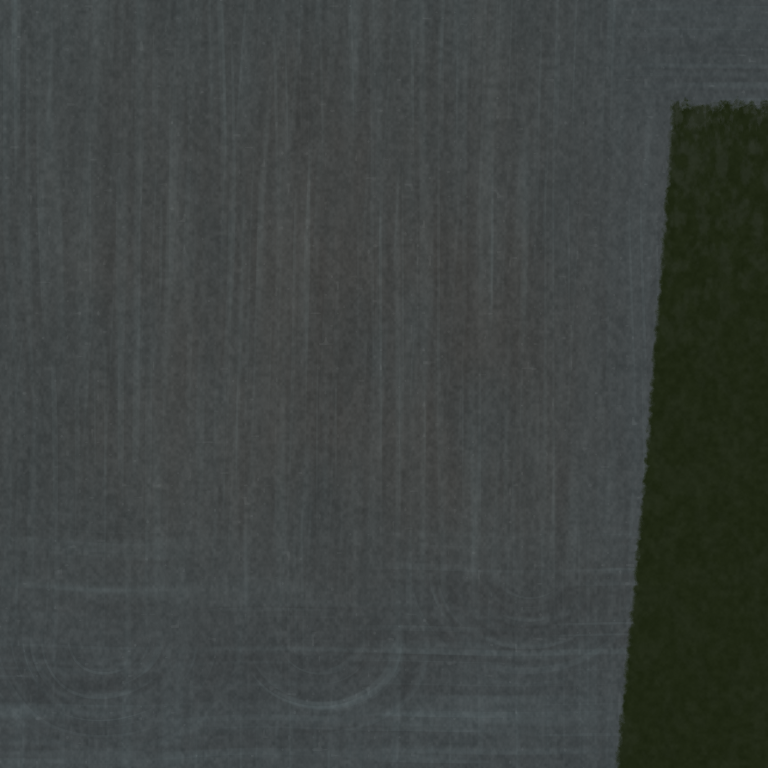
This texture is drawn by a WebGL 1 fragment shader. Its source:

```glsl
precision highp float;
// Brushed slate-grey paint with a dark green panel at the right edge.
// Stretched value noise makes the bristle strokes, sweeping arcs turn them
// near the bottom, and fine noise adds grain and a frayed panel border.

uniform vec2 u_resolution;

const vec3 SLATE = vec3(0.254, 0.278, 0.281);
const vec3 WARM_GREY = vec3(0.269, 0.275, 0.269);
const vec3 COOL_GREY = vec3(0.263, 0.288, 0.297);
const vec3 STROKE_TINT = vec3(0.85, 1.05, 1.08);
const vec3 PANEL_GREEN = vec3(0.119, 0.147, 0.078);
const vec3 PANEL_WORN = vec3(0.170, 0.192, 0.150);
const float PANEL_TOP = 0.863;
const float STROKE_GAIN = 0.064;
const float GRAIN_GAIN = 0.058;
const float TOOTH_GAIN = 0.026;

float hash(vec2 p) {
  vec3 q = fract(vec3(p.xyx) * 0.1031);
  q += dot(q, q.yzx + 33.33);
  return fract((q.x + q.y) * q.z);
}

float noise(vec2 p) {
  vec2 cell = floor(p);
  vec2 f = fract(p);
  f = f * f * (3.0 - 2.0 * f);
  return mix(mix(hash(cell), hash(cell + vec2(1.0, 0.0)), f.x),
             mix(hash(cell + vec2(0.0, 1.0)), hash(cell + 1.0), f.x), f.y);
}

float fbm(vec2 p) {
  float sum = 0.0;
  float gain = 0.5;
  for (int i = 0; i < 4; i++) {
    sum += gain * noise(p);
    p = p * 2.03 + 17.1;
    gain *= 0.5;
  }
  return sum / 0.9375;
}

// Bristle marks: x runs across the stroke, y along it.
float bristles(vec2 p) {
  float broad = noise(p * vec2(34.0, 1.8)) - 0.5;
  float fine = noise(p * vec2(140.0, 6.0) + 31.0) - 0.5;
  float ridge = smoothstep(0.62, 0.95, noise(p * vec2(85.0, 3.0) + 63.0));
  float hair = smoothstep(0.66, 0.92, noise(p * vec2(200.0, 4.5) + 11.0));
  return broad * 0.16 + fine * 0.28 + ridge * 0.34 + hair * 0.30 - 0.11;
}

// Lower halves of concentric sweeps where the brush turns round.
float turningStrokes(vec2 p) {
  float sum = 0.0;
  for (int i = 0; i < 3; i++) {
    float k = float(i);
    vec2 d = p - vec2(0.14 + 0.275 * k, 0.17 + 0.045 * k * (k - 1.0));
    float wobble = 0.012 * (noise(p * 11.0 + k) - 0.5);
    float radius = length(d * vec2(1.0, 1.15)) + wobble;
    float along = atan(d.x, -d.y) * 0.16;
    float mask = smoothstep(0.04, -0.05, d.y) * smoothstep(0.02, 0.06, radius)
               * (1.0 - smoothstep(0.12, 0.20, radius));
    sum += mask * bristles(vec2(radius + 0.7 * k, along + k));
  }
  return sum;
}

vec3 brushedGrey(vec2 p) {
  // Broad tone: streaked warmth in the middle, cooler sides and bottom.
  vec2 middle = (p - vec2(0.47, 0.57)) * vec2(2.0, 2.1);
  float warmth = exp(-dot(middle, middle));
  warmth *= 0.25 + 1.1 * fbm(p * vec2(22.0, 9.0));
  float cool = 0.6 * (1.0 - smoothstep(0.05, 0.42, p.y));
  cool = max(cool, 0.55 * smoothstep(0.66, 0.88, p.x));
  vec3 col = mix(SLATE, WARM_GREY, clamp(warmth, 0.0, 1.0));
  col = mix(col, COOL_GREY, cool);
  col += 0.020 * (fbm(p * vec2(13.0, 9.0) + 8.0) - 0.5);

  // Strokes: two slightly crossed vertical layers, crossed at two borders.
  float sway = 0.03 * (noise(p * vec2(6.0, 2.6) + 4.0) - 0.5);
  float vertical = bristles(vec2(p.x + sway, p.y));
  vertical += 0.6 * bristles(vec2(p.x - 0.8 * sway - 0.05 * p.y, p.y) + 3.7);
  float lowBand = 1.0 - smoothstep(0.18, 0.40, p.y);
  float topCorner = smoothstep(0.76, 0.88, p.x) * smoothstep(0.84, 0.89, p.y);
  float across = bristles(vec2(p.y + 0.4 * sway, p.x) + 5.0);
  float patches = smoothstep(0.25, 0.65, noise(p * vec2(7.0, 12.0) + 51.0));
  float strokes = vertical * (1.0 - 0.5 * lowBand) * (1.0 - topCorner);
  strokes += 1.25 * across * max(lowBand * (0.45 + 0.55 * patches), topCorner);
  strokes += 1.3 * turningStrokes(p);
  col += STROKE_GAIN * strokes * STROKE_TINT;

  // Grain, canvas tooth and sparse pale flecks.
  float grain = fbm(p * vec2(160.0, 125.0)) - 0.5;
  float tooth = noise(p * vec2(290.0, 250.0) + 7.0) - 0.5;
  float fleck = smoothstep(0.90, 0.98, noise(p * 125.0 + 90.0));
  return col + GRAIN_GAIN * grain + TOOTH_GAIN * tooth + 0.028 * fleck;
}

vec3 greenPanel(vec2 p) {
  float rubbed = smoothstep(0.40, 0.72, fbm(p * vec2(70.0, 52.0)));
  float worn = rubbed * (0.22 + 0.45 * smoothstep(0.45, 0.82, p.y));
  float rim = smoothstep(0.79, 0.865, p.y);
  worn += 0.9 * rim * smoothstep(0.45, 0.75, fbm(p * vec2(170.0, 90.0)));
  vec3 col = mix(PANEL_GREEN, PANEL_WORN, clamp(worn, 0.0, 1.0));
  return col + 0.042 * (fbm(p * 145.0 + 12.0) - 0.5);
}

void main() {
  vec2 p = gl_FragCoord.xy / u_resolution;
  float pixel = 1.0 / min(u_resolution.x, u_resolution.y);

  // Slightly bowed left side and a more ragged top.
  float fray = fbm(p * 150.0 + 40.0) - 0.5;
  float leftEdge = 0.803 + 0.104 * p.y - 0.022 * p.y * p.y;
  float side = p.x - leftEdge + 0.009 * fray;
  float top = PANEL_TOP - p.y + 0.026 * fray;
  float soft = max(pixel, 0.0038);
  float panel = smoothstep(-soft, soft, side) * smoothstep(-2.0 * soft, 2.0 * soft, top);

  vec3 col = mix(brushedGrey(p), greenPanel(p), panel);
  gl_FragColor = vec4(col, 1.0);
}
```
